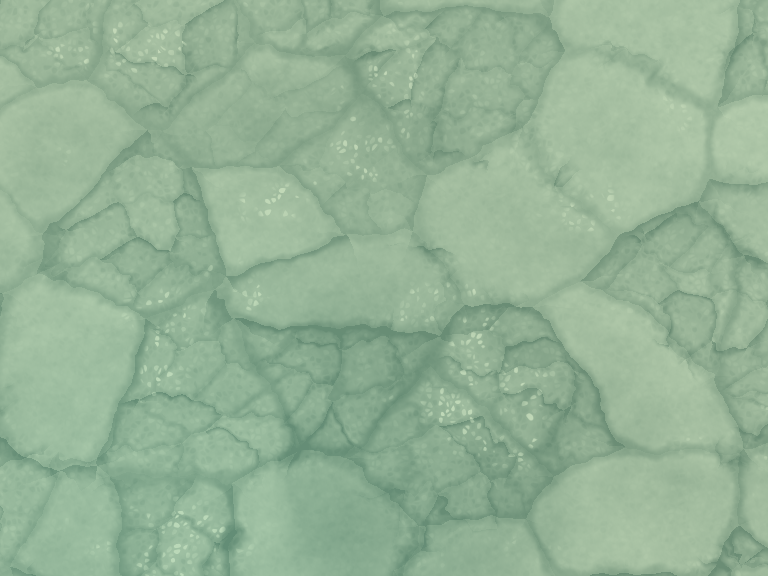
This texture is drawn by a WebGL 1 fragment shader. Its source:

```glsl
precision highp float;
// Pale stones on a lake bed seen through hazy green water.
// Rounded cellular noise gives slabs, rubble and grit; layered sines
// bend the outlines and vary the haze, silt and pale crusts.
uniform vec2 u_resolution;

const vec3 WATER_STONE = vec3(0.58, 0.69, 0.58);
const vec3 TONE_AXIS = vec3(1.0, 0.86, 0.76);
const vec3 DEEP_TINT = vec3(-0.030, 0.002, 0.004);
const float MEAN_TONE = 0.012;
const float CONTRAST = 1.35;

vec2 hash2(vec2 p) {
  vec3 q = fract(p.xyx * vec3(0.1031, 0.1030, 0.0973));
  q += dot(q, q.yzx + 33.33);
  return fract((q.xx + q.yz) * q.zy);
}

// Layered sines, roughly -1 to 1.
float waves(vec2 p) {
  float sum = 0.0;
  float amp = 0.55;
  for (int i = 0; i < 5; i++) {
    sum += amp * sin(p.x + 1.4 * sin(p.y + 0.7)) * cos(0.8 * p.y - 0.6 * p.x);
    p = mat2(1.31, 1.42, -1.42, 1.31) * p + vec2(2.7, 5.1);
    amp *= 0.62;
  }
  return sum;
}

// Cellular noise: x border distance with rounded corners, y height of this
// stone, z height of its nearest neighbour, w upward lean of that border.
vec4 stones(vec2 p, float jitter, float hardness) {
  vec2 cell = floor(p);
  vec2 nearest = vec2(0.0);
  vec2 home = cell;
  float best = 8.0;
  for (int j = -1; j <= 1; j++) {
    for (int i = -1; i <= 1; i++) {
      vec2 c = cell + vec2(float(i), float(j));
      vec2 r = c + 0.5 + jitter * (hash2(c) - 0.5) - p;
      float d = dot(r, r);
      if (d < best) { best = d; nearest = r; home = c; }
    }
  }
  float sum = 0.0;
  float closest = 8.0;
  vec2 other = home;
  float lean = 0.0;
  for (int j = -2; j <= 2; j++) {
    for (int i = -2; i <= 2; i++) {
      vec2 c = home + vec2(float(i), float(j));
      vec2 r = c + 0.5 + jitter * (hash2(c) - 0.5) - p;
      vec2 across = r - nearest;
      if (dot(across, across) > 0.0001) {
        vec2 n = normalize(across);
        float d = dot(0.5 * (r + nearest), n);
        sum += exp(-hardness * d);
        if (d < closest) { closest = d; other = c; lean = n.y; }
      }
    }
  }
  float border = max(-log(sum) / hardness, 0.0);
  return vec4(border, hash2(home + 17.0).x, hash2(other + 17.0).x, lean);
}

// Tone of a stone layer: own shade, dark joint, cast shadow and lit rim.
float stoneTone(vec4 s, float joint, float depth) {
  float higher = smoothstep(-0.1, 0.5, s.z - s.y);
  float shadow = higher * (0.45 + 0.55 * s.w) * exp(-s.x * 11.0);
  float rim = (1.0 - higher) * max(s.w, 0.0) * exp(-s.x * 9.0);
  float gap = 1.0 - smoothstep(0.0, joint, s.x);
  return 0.034 * (s.y - 0.5) - depth * gap - 0.07 * max(shadow, 0.0) + 0.025 * rim;
}

void main() {
  vec2 p = gl_FragCoord.xy / u_resolution.y;
  vec2 bend = vec2(waves(p * 9.0), waves(p * 9.0 + 31.0));
  vec2 q = p + 0.024 * bend;
  float silt = waves(p * 6.0 + 11.0);
  float haze = waves(p * 2.6 + 4.0);
  float patches = waves(p * 5.0 + 47.0);

  // Three sizes: slabs, broken rubble, and fine grit.
  vec4 slab = stones(q * vec2(3.9, 4.5) + 5.0, 0.95, 22.0);
  vec4 rubble = stones(q * vec2(10.0, 12.5) + 0.35 * bend.yx, 0.95, 18.0);
  vec4 grit = stones(p * 95.0 + bend, 0.9, 10.0);
  float speck = (grit.y - 0.5) * smoothstep(0.0, 0.25, grit.x);

  // Rubble fills the low slabs and some of the wider joints.
  float low = 1.0 - smoothstep(0.24, 0.30, slab.y);
  float seam = smoothstep(0.0, 0.4, silt) * (1.0 - smoothstep(0.05, 0.17, slab.x));
  float broken = max(low * smoothstep(0.0, 0.07, slab.x), seam);

  float jointWidth = 0.075 + 0.035 * silt;
  float tone = 0.038 + stoneTone(slab, jointWidth, 0.058 + 0.03 * patches);
  tone += broken * (stoneTone(rubble, 0.14, 0.042 + 0.03 * patches) - 0.004);

  // Surface mottling, grit, and rare pale crusts.
  tone += 0.011 * waves(p * 42.0) + 0.012 * waves(p * vec2(13.0, 18.0) + 8.0);
  tone += 0.010 * waves(p * 95.0 + 3.0) + speck * mix(0.022, 0.055, broken);
  float crust = smoothstep(0.35, 0.7, waves(p * 7.0 + 23.0)) * smoothstep(0.02, 0.08, slab.x);
  tone += crust * (0.016 + 0.28 * max(speck - 0.1, 0.0));

  // Water haze: broad dim patches and a bluer lower left.
  tone += 0.030 * haze + 0.016 * patches;
  tone -= 0.035 * smoothstep(0.25, 0.8, -haze);
  tone = MEAN_TONE + CONTRAST * (tone - MEAN_TONE);
  float deep = smoothstep(0.9, 0.1, length(p - vec2(0.3, 0.0)));
  vec3 color = WATER_STONE + TONE_AXIS * clamp(tone, -0.16, 0.18);
  gl_FragColor = vec4(color + DEEP_TINT * deep, 1.0);
}
```
